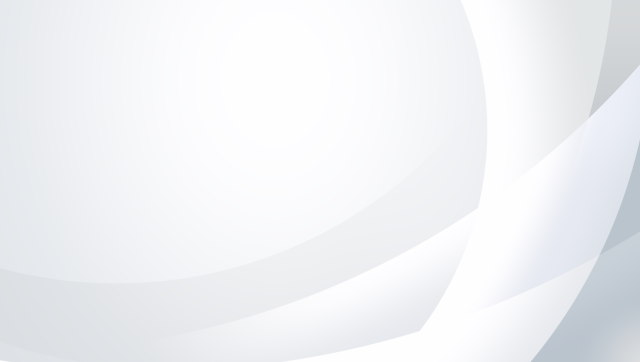
Give the GLSL for this background, as a WebGL 2 fragment shader.

```glsl
#version 300 es
precision highp float;

uniform vec2 u_resolution;
out vec4 fragColor;

// Arcs as (centre x, centre y, radius), in canvas heights
const vec3 ARC_PANEL  = vec3(0.429, 0.640, 0.917);
const vec3 ARC_RIBBON = vec3(0.021, 2.344, 2.317);
const vec3 ARC_LOWER  = vec3(0.404, 2.565, 2.592);
const vec3 ARC_RIGHT  = vec3(0.342, 0.934, 1.461);
const vec3 ARC_FOLD   = vec3(-0.360, 1.236, 2.064);
const vec3 ARC_INNER  = vec3(0.321, 1.456, 1.239);
const vec3 ARC_CORNER = vec3(0.500, 1.600, 1.624);

const vec2 GLOW_CENTRE = vec2(0.76, 0.78);
const vec2 CORNER_LIGHT = vec2(1.80, -0.02);
const float INNER_SHADE = 0.028;
const float FOLD_LIGHT = 0.022;

const vec3 WHITE    = vec3(0.995, 0.995, 1.0);
const vec3 MIST     = vec3(0.885, 0.900, 0.915);
const vec3 PEARL    = vec3(0.905, 0.915, 0.932);
const vec3 SILVER   = vec3(0.890, 0.900, 0.905);
const vec3 STEEL    = vec3(0.785, 0.800, 0.815);
const vec3 PALE     = vec3(0.840, 0.850, 0.857);
const vec3 LAVENDER = vec3(0.905, 0.915, 0.948);
const vec3 COOL     = vec3(0.870, 0.890, 0.918);
const vec3 SLATE    = vec3(0.730, 0.768, 0.805);
const vec3 HAZE     = vec3(0.785, 0.820, 0.848);
const vec3 CLOUD    = vec3(0.870, 0.875, 0.880);

// Signed distance, positive outside the arc
float arcDistance(vec2 p, vec3 arc) {
    return length(p - arc.xy) - arc.z;
}

// Antialiased coverage of the outer side
float outside(float d) {
    float w = 0.75 / u_resolution.y;
    return smoothstep(-w, w, d);
}

void main() {
    vec2 p = gl_FragCoord.xy / u_resolution.y;
    float panel  = arcDistance(p, ARC_PANEL);
    float ribbon = arcDistance(p, ARC_RIBBON);
    float lower  = arcDistance(p, ARC_LOWER);
    float right  = arcDistance(p, ARC_RIGHT);
    float fold   = arcDistance(p, ARC_FOLD);
    float inner  = arcDistance(p, ARC_INNER);
    float corner = arcDistance(p, ARC_CORNER);

    // Backdrop with a soft glow and faint inner arcs
    float glow = length((p - GLOW_CENTRE) * vec2(1.0, 0.8));
    vec3 color = mix(WHITE, MIST, smoothstep(0.1, 1.0, glow));
    color -= INNER_SHADE * outside(inner) * (1.0 - smoothstep(0.9, 1.35, p.x));
    color += 0.5 * INNER_SHADE * outside(corner);

    // Upper right panels
    vec3 sheet = mix(WHITE, SILVER, smoothstep(0.04, 0.3, panel));
    vec3 strip = mix(STEEL, PALE, smoothstep(0.65, 1.0, p.y));
    sheet = mix(sheet, strip, outside(fold));
    color = mix(color, sheet, outside(panel));

    // Diagonal ribbon, fading out to the left
    vec3 band = mix(WHITE, PEARL, smoothstep(0.0, 0.2, ribbon));
    vec3 satin = mix(WHITE, LAVENDER, smoothstep(-0.09, 0.05, fold));
    satin = mix(satin, COOL, smoothstep(0.04, 0.17, fold));
    satin += FOLD_LIGHT * outside(fold) * smoothstep(0.45, 0.7, p.y);
    band = mix(band, satin, outside(panel));
    color = mix(color, band, outside(ribbon) * smoothstep(0.35, 1.0, p.x));

    // Lower ribbon
    vec3 sweep = mix(WHITE, PEARL, smoothstep(-0.2, 0.02, right));
    color = mix(color, sweep, outside(lower));

    // Slate corner, lit from below
    float veil = outside(lower) * (1.0 - smoothstep(0.0, 0.2, lower));
    vec3 shade = mix(SLATE, HAZE, veil);
    float light = 1.0 - smoothstep(0.0, 0.22, length(p - CORNER_LIGHT));
    shade = mix(shade, CLOUD, light);
    color = mix(color, shade, outside(right));

    fragColor = vec4(clamp(color, 0.0, 1.0), 1.0);
}
```
